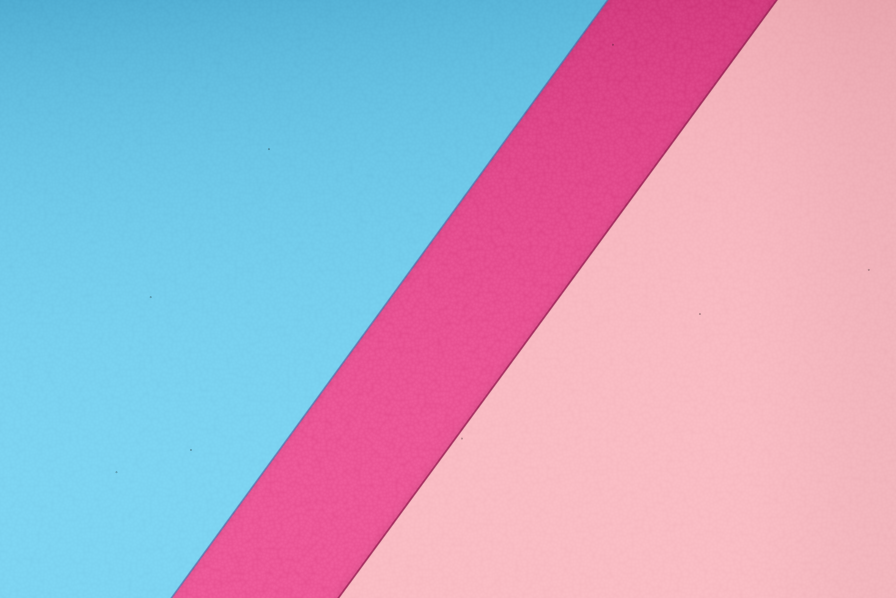
A Shadertoy shader for this background:

```glsl
vec2 hash2(vec2 cell) {
    vec3 q = fract(cell.xyx * vec3(0.1031, 0.1030, 0.0973));
    q += dot(q, q.yzx + 33.33);
    return fract((q.xx + q.yz) * q.zy);
}

// Distance to the nearest scattered point
float cellular(vec2 p) {
    vec2 cell = floor(p), f = fract(p);
    float nearest = 2.0;
    for (int y = -1; y <= 1; y++)
        for (int x = -1; x <= 1; x++) {
            vec2 offset = vec2(x, y);
            nearest = min(nearest, length(offset + hash2(cell + offset) - f));
        }
    return nearest;
}

// Signed distance to a slanted paper edge, positive on its right
float edgeDistance(vec2 p, float base, float slope) {
    return (p.x - base - slope * p.y) / sqrt(1.0 + slope * slope);
}

// Thin dark crease centred on an edge
float crease(float d, float width, float pixel) {
    return 1.0 - smoothstep(width - 0.5 * pixel, width + pixel, abs(d));
}

void mainImage(out vec4 fragColor, in vec2 fragCoord) {
    vec2 uv = fragCoord / iResolution.xy;
    vec2 p = uv * vec2(1.5, 1.0);
    float pixel = 1.0 / iResolution.y;

    float leftEdge = edgeDistance(p, 0.287, 0.7305);
    float rightEdge = edgeDistance(p, 0.5665, 0.734);

    // Light falls off towards the top, most of all at the top left
    float rise = smoothstep(0.1, 1.0, uv.y);
    float topShade = pow(uv.y, 5.0);

    vec3 blue = mix(vec3(0.49, 0.83, 0.945), vec3(0.43, 0.785, 0.91), rise);
    blue -= vec3(0.12, 0.11, 0.09) * topShade * (1.0 - 0.55 * uv.x);

    vec3 magenta = mix(vec3(0.925, 0.34, 0.59), vec3(0.885, 0.28, 0.545), rise);
    magenta -= vec3(0.06, 0.05, 0.05) * topShade;

    vec3 pink = mix(vec3(0.975, 0.735, 0.765), vec3(0.965, 0.715, 0.75), rise);
    pink -= vec3(0.03, 0.045, 0.045) * topShade;
    pink -= 0.025 * smoothstep(1.2, 1.5, p.x);

    // Stack the sheets from left to right
    float onMagenta = smoothstep(-pixel, pixel, leftEdge);
    float onPink = smoothstep(-pixel, pixel, rightEdge);
    vec3 color = mix(mix(blue, magenta, onMagenta), pink, onPink);

    // Soft contact shadow and crease along each cut
    color *= 1.0 - 0.06 * onMagenta * exp(-abs(leftEdge) * 180.0);
    color *= 1.0 - 0.08 * (1.0 - onPink) * exp(-abs(rightEdge) * 180.0);
    color = mix(color, vec3(0.30, 0.42, 0.66), 0.65 * crease(leftEdge, 0.001, pixel));
    color = mix(color, vec3(0.56, 0.08, 0.29), 0.75 * crease(rightEdge, 0.001, pixel));

    // Paper grain: fine fibres over broader mottling
    float grain = 0.7 * (cellular(p * 170.0) - 0.5) + 0.3 * (cellular(p * vec2(60.0, 75.0) + 17.0) - 0.5);
    float roughness = mix(mix(0.03, 0.06, onMagenta), 0.03, onPink);
    color -= roughness * grain * vec3(0.7, 1.0, 0.9);

    // Sparse dark flecks
    vec2 grid = p * 7.0;
    vec2 spot = hash2(floor(grid) + 5.0);
    float rare = step(0.9, hash2(floor(grid) + 41.0).x);
    float fleck = 1.0 - smoothstep(0.006, 0.018, length(fract(grid) - 0.1 - 0.8 * spot));
    color *= 1.0 - 0.25 * rare * fleck;

    fragColor = vec4(color, 1.0);
}
```
